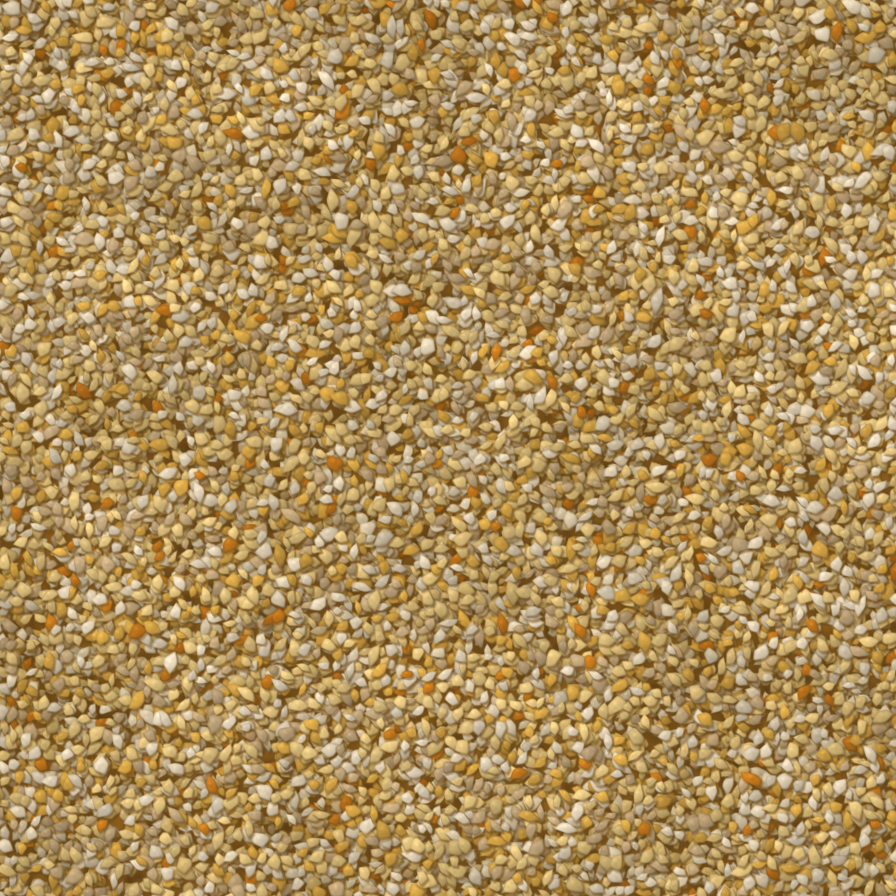
Reproduce this texture procedurally as a WebGL 2 fragment shader.

```glsl
#version 300 es
precision highp float;
// Coarse quartz sand: five layers of scattered rounded polygons, painted from
// the bottom up. Each grain has its own tint, casts a soft brown shadow on
// what lies below it and is shaded by light from the upper left.
uniform vec2 u_resolution;
out vec4 fragColor;

vec3 hash3(vec2 p) {
  vec3 q = vec3(dot(p, vec2(127.1, 311.7)), dot(p, vec2(269.5, 183.3)), dot(p, vec2(419.2, 371.9)));
  return fract(sin(q) * 43758.5453);
}

float valueNoise(vec2 p) {
  vec2 i = floor(p), f = fract(p);
  f = f * f * (3.0 - 2.0 * f);
  return mix(mix(hash3(i).x, hash3(i + vec2(1, 0)).x, f.x),
             mix(hash3(i + vec2(0, 1)).x, hash3(i + vec2(1, 1)).x, f.x), f.y);
}

// Distance to an irregular pentagon of unit size with softened corners.
float pebble(vec2 p, float seed) {
  float sum = 0.0;
  for (int k = 0; k < 5; k++) {
    float jitter = fract(seed * 17.0 + float(k) * 0.618);
    float angle = 1.2566 * (float(k) + 0.7 * jitter) + seed * 6.283;
    float side = 0.84 + 0.24 * fract(jitter * 7.3);
    sum += exp(7.0 * (dot(p, vec2(cos(angle), sin(angle))) - side));
  }
  return log(sum) / 7.0;
}

// Mineral tints: cream, milky white, greyish tan, gold, orange, rare black.
vec3 mineral(float pick, float tone) {
  vec3 c = vec3(0.89, 0.77, 0.51);
  if (pick > 0.40) c = vec3(0.89, 0.83, 0.73);
  if (pick > 0.66) c = vec3(0.77, 0.66, 0.50);
  if (pick > 0.82) c = vec3(0.85, 0.66, 0.29);
  if (pick > 0.955) c = vec3(0.78, 0.48, 0.12);
  if (pick > 0.998) c = vec3(0.17, 0.16, 0.16);
  return c * (0.91 + 0.17 * tone);
}

void main() {
  vec2 uv = gl_FragCoord.xy / u_resolution.y;
  vec2 light = vec2(-0.6, 0.8);
  vec3 shadowTint = vec3(0.43, 0.29, 0.09);
  vec3 color = shadowTint * (0.85 + 0.4 * valueNoise(uv * 90.0));

  for (int layer = 0; layer < 5; layer++) {
    float level = float(layer) / 4.0;
    float cells = 64.0 - 6.0 * level;
    vec2 p = uv * cells + float(layer) * vec2(37.37, 91.73);
    vec2 cell = floor(p);

    for (int j = -1; j <= 1; j++)
    for (int i = -1; i <= 1; i++) {
      vec2 id = cell + vec2(i, j);
      vec3 place = hash3(id);
      vec3 form = hash3(id + 53.7);
      vec3 tint = hash3(id + 117.3);
      vec2 offset = p - id - place.xy;
      if (tint.z > 0.88 || dot(offset, offset) > 1.0) continue;

      // Turn and stretch into the grain's own frame.
      float radius = mix(0.27, 0.53, form.x * (0.4 + 0.6 * form.y));
      float stretch = mix(0.76, 1.0, form.z);
      float turn = place.z * 6.283;
      mat2 frame = mat2(cos(turn), sin(turn), -sin(turn), cos(turn));
      vec2 squash = vec2(stretch, 1.0 / stretch) / radius;
      vec2 local = frame * offset * squash;
      float d = pebble(local, form.y);
      float shade = pebble(frame * (offset + light * 0.15) * squash, form.y);

      // Cast shadow on the layers below.
      color = mix(color, shadowTint, 0.55 * (1.0 - smoothstep(-0.2, 0.35, shade)));

      // Grain body: soft directional light, a darker rim, a faint glint.
      float facing = dot(offset, light) / radius;
      vec3 body = mineral(tint.x, tint.y);
      body *= 0.96 + 0.11 * facing - 0.13 * smoothstep(-0.35, 0.05, d);
      body += 0.05 * smoothstep(0.45, 0.0, length(offset / radius - light * 0.4));
      body *= 0.96 + 0.08 * valueNoise(uv * 260.0 + place.xy * 40.0);
      body *= mix(vec3(0.82, 0.78, 0.68), vec3(1.0), level);

      float soft = 1.1 * cells / (u_resolution.y * radius);
      color = mix(color, body, 1.0 - smoothstep(-soft, soft, d));
    }
  }

  // Gentle unevenness of the surface.
  float relief = 0.6 * valueNoise(uv * 9.0) + 0.4 * valueNoise(uv * 23.0 + 7.0);
  color *= mix(vec3(0.91, 0.90, 0.86), vec3(1.06), relief);
  fragColor = vec4(clamp(color, 0.0, 1.0), 1.0);
}
```
